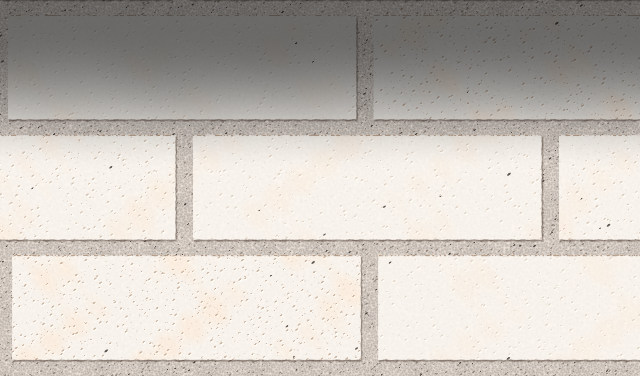
A WebGL 2 fragment shader for this texture:

```glsl
#version 300 es
precision highp float;

uniform vec2 u_resolution;
out vec4 outColor;

const vec2 PITCH = vec2(0.9733, 0.3197);
const vec2 JOINT = vec2(0.0455, 0.0420);
const vec2 FIRST_BRICK = vec2(0.020, 0.040);
const float ROW_DRIFT = 0.006;

const vec3 BRICK = vec3(0.972, 0.952, 0.925);
const vec3 MORTAR = vec3(0.825, 0.788, 0.755);
const vec3 CREVICE = vec3(0.40, 0.34, 0.30);
const vec3 RUST = vec3(0.66, 0.53, 0.42);
const vec3 PEACH = vec3(0.99, 0.925, 0.86);

float hash(vec2 p) {
  vec3 q = fract(p.xyx * vec3(0.1031, 0.1030, 0.0973));
  q += dot(q, q.yzx + 33.33);
  return fract((q.x + q.y) * q.z);
}

vec2 hash2(vec2 p) {
  return vec2(hash(p), hash(p + 41.7));
}

// Distance to the nearest scattered point
float cellular(vec2 p) {
  vec2 cell = floor(p);
  float nearest = 2.0;
  for (int j = -1; j <= 1; j++)
    for (int i = -1; i <= 1; i++) {
      vec2 c = cell + vec2(i, j);
      nearest = min(nearest, length(p - c - hash2(c)));
    }
  return nearest;
}

// Slanted specks, a share of the cells holding one each
float specks(vec2 p, float radius, float share) {
  vec2 cell = floor(p);
  float cover = 0.0;
  for (int j = -1; j <= 1; j++)
    for (int i = -1; i <= 1; i++) {
      vec2 c = cell + vec2(i, j);
      vec2 o = p - c - hash2(c);
      o = vec2(dot(o, vec2(0.8, -0.6)) * 0.65, dot(o, vec2(0.6, 0.8)) * 1.3);
      float size = radius * mix(0.4, 1.0, hash(c + 13.0));
      float spot = 1.0 - smoothstep(size * 0.35, size, length(o));
      cover = max(cover, spot * step(hash(c + 71.0), share));
    }
  return cover;
}

// Layered sines, about -1 to 1
float waves(vec2 p) {
  return 0.5 * sin(p.x + 1.7 * sin(p.y * 0.8)) + 0.3 * sin(p.y * 1.9 + p.x * 1.3)
       + 0.2 * sin(p.x * 3.7 - p.y * 2.9);
}

float box(vec2 p, vec2 halfSize) {
  vec2 d = abs(p) - halfSize;
  return length(max(d, 0.0)) + min(max(d.x, d.y), 0.0);
}

float fill(float d, float soft) {
  return 1.0 - smoothstep(-soft, soft, d);
}

vec3 mortarColor(vec2 p) {
  float grain = cellular(p * 170.0) - 0.5;
  vec3 color = MORTAR * (1.0 + 0.24 * grain + 0.025 * waves(p * 45.0));
  color = mix(color, CREVICE, 0.55 * specks(p * 95.0, 0.36, 0.28));
  return mix(color, CREVICE * 0.5, 0.8 * specks(p * 42.0 + 9.0, 0.17, 0.14));
}

vec3 brickColor(vec2 p, float wear) {
  float warmth = smoothstep(0.1, 0.9, waves(p * 17.0)) * (0.35 + 0.35 * wear);
  vec3 color = mix(BRICK, PEACH, warmth);
  color *= 1.0 + 0.025 * (cellular(p * 110.0) - 0.5);
  // Pits with a lit lower rim
  float pits = specks(p * 46.0, 0.20, 0.40 + 0.25 * wear);
  float rims = specks((p - vec2(0.002, 0.003)) * 46.0, 0.20, 0.40 + 0.25 * wear);
  float nicks = specks(p * 80.0 + 5.0, 0.22, 0.18 + 0.15 * wear);
  color += 0.05 * rims * (1.0 - pits);
  color = mix(color, RUST, pits * (0.24 + 0.32 * wear) + nicks * (0.12 + 0.15 * wear));
  return mix(color, CREVICE * 0.6, 0.8 * specks(p * 13.0 + 3.0, 0.07, 0.07));
}

void main() {
  vec2 p = gl_FragCoord.xy / u_resolution.y;
  p.y = 1.0 - p.y;
  float soft = max(0.75 / u_resolution.y, 0.0012);

  // Running bond
  float row = floor((p.y - FIRST_BRICK.y) / PITCH.y);
  float shift = FIRST_BRICK.x + row * ROW_DRIFT + 0.5 * PITCH.x * mod(row, 2.0);
  float column = floor((p.x - shift) / PITCH.x);
  vec2 corner = vec2(shift, FIRST_BRICK.y) + vec2(column, row) * PITCH;
  vec2 halfSize = 0.5 * (PITCH - JOINT);
  vec2 local = p - corner - halfSize;
  float wear = pow(0.5 + 0.5 * cos((row - 2.0) * 1.9 + column * 3.3), 2.0);

  // Brick face, its dark lower line and its crumbly top edge
  float ragged = 0.0009 * waves(p * 190.0);
  float face = fill(box(local, halfSize) + ragged, soft);
  float edgeShade = fill(box(local - vec2(0.0035, 0.0045), halfSize) + 2.0 * ragged, soft * 1.6);
  float topEdge = fill(abs(local.y + halfSize.y) - 0.002, soft) * fill(abs(local.x) - halfSize.x, soft);
  float crumbs = smoothstep(0.35, 0.6, cellular(p * 120.0));

  // Soft shade falling from above, weaker in the joints
  float lit = pow(smoothstep(0.06, 0.46, p.y + 0.012 * waves(p * 5.0)), 1.3);
  float shade = mix(0.435, 1.0, lit);
  vec3 tint = mix(vec3(0.985, 1.0, 1.015), vec3(1.0), lit);

  vec3 color = mix(mortarColor(p), CREVICE, edgeShade * (0.62 + 0.2 * waves(p * 70.0)));
  color *= mix(shade, 1.0, 0.14);
  color = mix(color, brickColor(p, wear) * shade, face);
  color = mix(color, RUST * shade, 0.75 * topEdge * crumbs);
  outColor = vec4(clamp(color * tint, 0.0, 1.0), 1.0);
}
```
